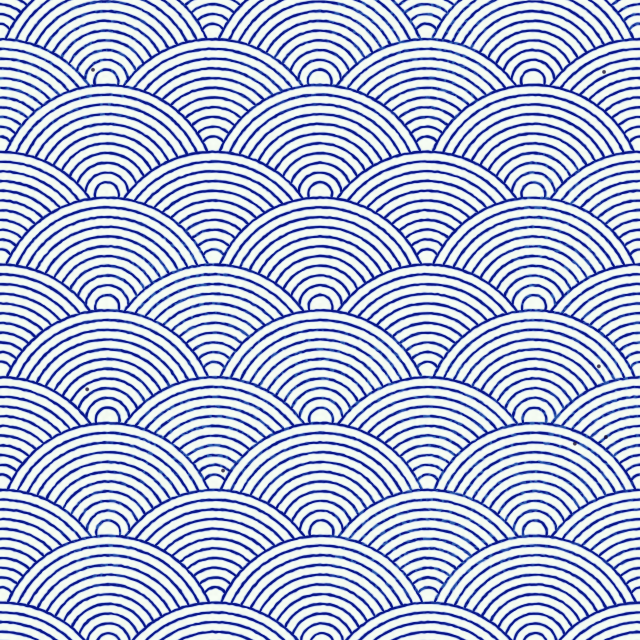
A WebGL 2 fragment shader for this pattern:

```glsl
#version 300 es
precision highp float;
// Overlapping seigaiha wave scales in worn blue ink on pale paper.

#define COLUMNS 3.0         // scales across
#define ROW_STEP 0.1761     // height between rows of one family
#define STAGGER 0.0716      // rise of the half-shifted family
#define FIRST_ROW 0.6966    // centre height of a reference row
#define RADIUS 0.1706       // outermost ring
#define RING_GAP 0.0152     // spacing of rings
#define LAST_RING 10.0      // index of the innermost ring
#define HALF_LINE 0.0018    // half the line width
#define ROUGHNESS 0.0011    // wobble of the printed edges
#define WEAR 0.6            // strength of the faded patches

uniform vec2 u_resolution;
out vec4 fragColor;

const vec3 PAPER = vec3(0.96, 0.985, 0.95);
const vec3 BLEED = vec3(0.68, 0.75, 0.94);
const vec3 INK = vec3(0.03, 0.08, 0.53);
const vec3 FADED_INK = vec3(0.12, 0.42, 0.70);
const vec3 SPECK = vec3(0.10, 0.06, 0.20);

float hash(vec2 p) {
    return fract(sin(dot(p, vec2(127.1, 311.7))) * 43758.5453);
}

float noise(vec2 p) {
    vec2 i = floor(p), f = fract(p);
    f = f * f * (3.0 - 2.0 * f);
    return mix(mix(hash(i), hash(i + vec2(1, 0)), f.x),
               mix(hash(i + vec2(0, 1)), hash(i + vec2(1, 1)), f.x), f.y);
}

// Lays one scale over the current distance to the nearest line.
float layScale(float lineDist, vec2 p, vec2 centre) {
    vec2 q = p - centre;
    q.x -= round(q.x * COLUMNS) / COLUMNS;
    float depth = RADIUS - length(q);
    float ring = clamp(round(depth / RING_GAP), 0.0, LAST_RING);
    float ringDist = abs(depth - ring * RING_GAP);
    return depth > 0.0 ? ringDist : min(lineDist, -depth);
}

// Stacks the rows from back (top) to front (bottom).
float waveLines(vec2 p) {
    float lineDist = 1.0;
    float row = floor((p.y - FIRST_ROW) / ROW_STEP);
    for (int i = 2; i >= -2; i--) {
        float y = FIRST_ROW + (row + float(i)) * ROW_STEP;
        lineDist = layScale(lineDist, p, vec2(0.0, y + STAGGER));
        lineDist = layScale(lineDist, p, vec2(0.5 / COLUMNS, y));
    }
    return lineDist;
}

// Rare small dark dots, one candidate per cell.
float specks(vec2 p) {
    vec2 grid = p * 24.0, cell = floor(grid);
    vec2 spot = 0.25 + 0.5 * vec2(hash(cell + 3.1), hash(cell + 7.7));
    float present = step(0.988, hash(cell + 19.3));
    return present * (1.0 - smoothstep(0.04, 0.10, length(grid - cell - spot)));
}

void main() {
    vec2 uv = gl_FragCoord.xy / u_resolution;
    float pixel = 1.0 / min(u_resolution.x, u_resolution.y);

    // Slight lean of the sheet and uneven edges of the print
    vec2 p = uv;
    p.x -= 0.004 * (1.0 - uv.y) - 0.001;
    p += ROUGHNESS * (vec2(noise(uv * 190.0), noise(uv * 190.0 + 57.0)) - 0.5);

    float lineDist = waveLines(p);
    float width = HALF_LINE * (0.85 + 0.3 * noise(uv * 130.0 + 11.0));
    float soft = max(0.0011, 0.7 * pixel);
    float line = 1.0 - smoothstep(width - soft, width + soft, lineDist);
    float halo = 1.0 - smoothstep(width, width + 0.0026, lineDist);

    // Ink fades to a greener blue in broken patches
    float patches = smoothstep(0.5, 0.85, noise(uv * 7.0 + 4.0));
    float grain = noise(uv * 240.0 + 31.0);
    float fade = WEAR * smoothstep(0.45, 0.85, grain) * (0.15 + 0.85 * patches);
    vec3 ink = mix(INK, FADED_INK, fade);

    vec3 color = PAPER + 0.025 * (noise(uv * 210.0 + 83.0) - 0.5);
    color = mix(color, BLEED, 0.75 * halo);
    color = mix(color, ink, line * (1.0 - 0.2 * fade));
    color = mix(color, SPECK, 0.8 * specks(uv));
    fragColor = vec4(color, 1.0);
}
```
